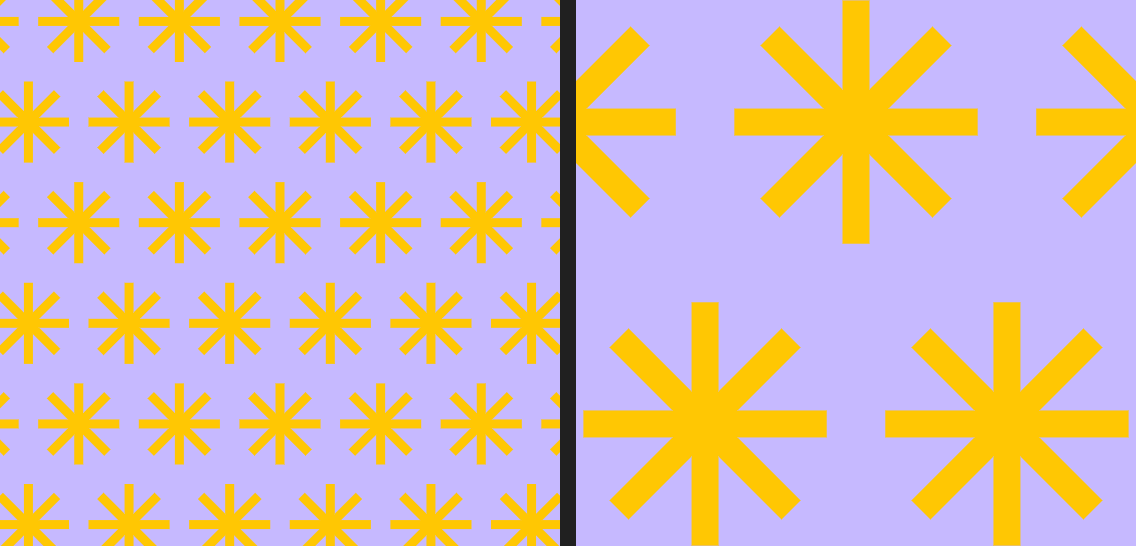
Left: the whole. Right: its middle third, enlarged.
Give the GLSL for this pattern, as a WebGL 2 fragment shader.

```glsl
#version 300 es
precision highp float;
// Flat eight-armed asterisks in staggered rows on a plain lilac ground.
// Each cell is folded by symmetry, then two box distances (one upright arm,
// one diagonal arm) are joined and smoothed over about one pixel.

#define REPEATS_ACROSS 5.565              // stars per canvas width
#define ARM_LENGTH 0.403                  // centre to tip, in cells
#define ARM_HALF_WIDTH 0.0447             // in cells
#define ROW_SHIFT 0.5                     // offset of alternate rows, in cells
#define LILAC vec3(0.776, 0.725, 1.0)
#define YELLOW vec3(1.0, 0.78, 0.01)

uniform vec2 u_resolution;
out vec4 fragColor;

float boxDistance(vec2 p, vec2 halfSize) {
    vec2 d = abs(p) - halfSize;
    return length(max(d, 0.0)) + min(max(d.x, d.y), 0.0);
}

// Signed distance to an asterisk of four crossing bars.
float asteriskDistance(vec2 p) {
    p = abs(p);
    if (p.y > p.x) p = p.yx;              // fold into one octant
    vec2 diagonal = vec2(p.x + p.y, p.y - p.x) * inversesqrt(2.0);
    vec2 arm = vec2(ARM_LENGTH, ARM_HALF_WIDTH);
    return min(boxDistance(p, arm), boxDistance(diagonal, arm));
}

void main() {
    // Square cells, measured from the canvas centre
    float cellsPerPixel = REPEATS_ACROSS / u_resolution.x;
    vec2 grid = (gl_FragCoord.xy - 0.5 * u_resolution) * cellsPerPixel;

    // Staggered rows
    float row = floor(grid.y);
    grid.x += 0.5 + ROW_SHIFT * mod(row, 2.0);
    vec2 cell = fract(grid) - 0.5;

    // Smooth edge
    float edge = asteriskDistance(cell) / cellsPerPixel;
    float coverage = clamp(0.5 - edge, 0.0, 1.0);
    fragColor = vec4(mix(LILAC, YELLOW, coverage), 1.0);
}
```
